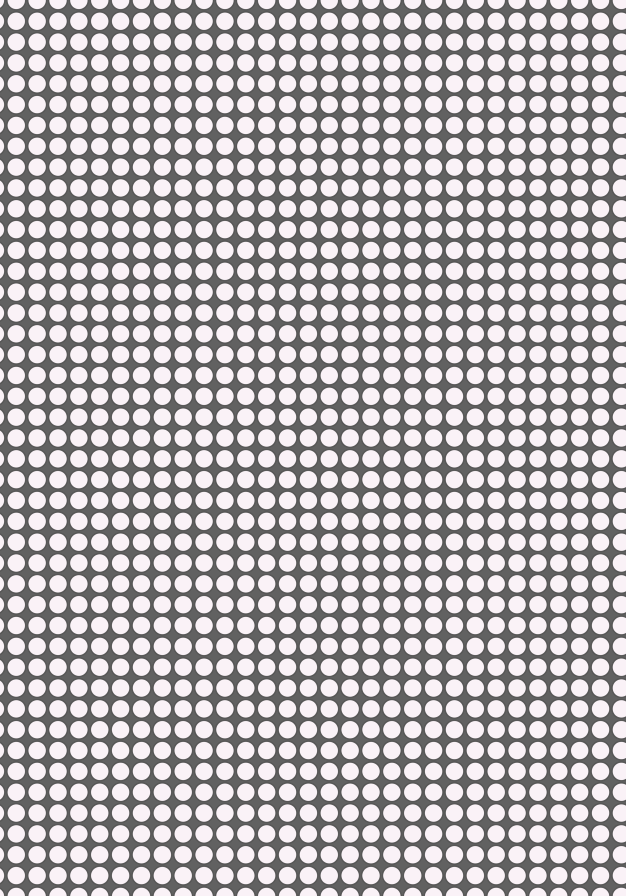
This pattern is drawn by a Shadertoy shader. Its source:

```glsl
// Pale pink-white round dots on a straight grid over charcoal grey.
// Each cell holds one disc drawn by its distance function; the ground
// darkens slightly around each disc. Whole repeat counts make it tile.

#define GRID vec2(30.0, 43.0)        // dots across and down
#define FIRST_DOT vec2(0.78, 0.98)   // centre of a dot, in cells
#define DOT_RADIUS 0.416             // in cells
#define EDGE_PIXELS 0.65             // half width of the smoothed edge
#define RIM_START 0.05               // rim shade fades out between these
#define RIM_END 0.10                 // distances from the dot, in cells
#define DOT_COLOR vec3(0.982, 0.950, 0.970)
#define GROUND_COLOR vec3(0.382, 0.382, 0.380)
#define RIM_COLOR vec3(0.342, 0.342, 0.340)

// Signed distance to the dot of the current cell, in cells
float dotDistance(vec2 cellPos) {
    vec2 local = fract(cellPos - FIRST_DOT + 0.5) - 0.5;
    return length(local) - DOT_RADIUS;
}

void mainImage(out vec4 fragColor, in vec2 fragCoord) {
    vec2 uv = fragCoord / iResolution.xy;
    float dist = dotDistance(uv * GRID);

    // Ground with a darker rim hugging each dot
    vec3 color = mix(RIM_COLOR, GROUND_COLOR, smoothstep(RIM_START, RIM_END, dist));

    // Antialiased dot
    float edge = EDGE_PIXELS * GRID.y / iResolution.y;
    float coverage = 1.0 - smoothstep(-edge, edge, dist);
    color = mix(color, DOT_COLOR, coverage);

    fragColor = vec4(color, 1.0);
}
```
